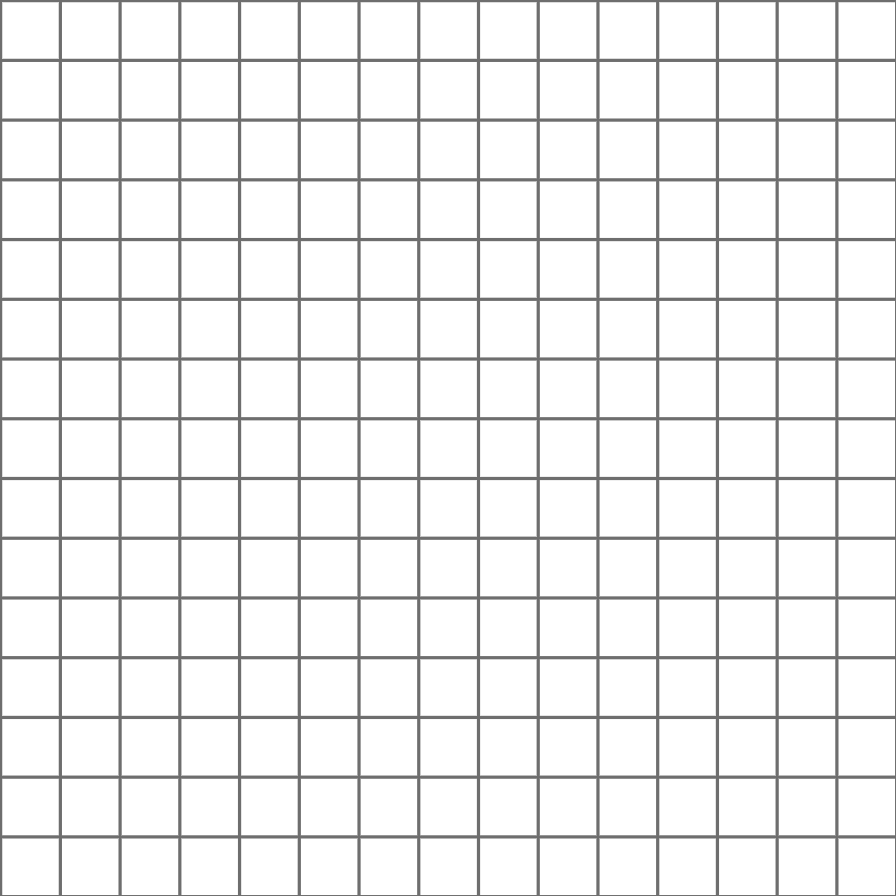
Write a three.js fragment shader that draws this pattern.

```glsl
// Plain square grid of thin grey lines on white paper.
#define CELLS 15.0
#define LINE_WIDTH 0.0036
#define GRID_SHIFT vec2(0.0007, -0.0007)
#define PAPER_COLOR vec3(1.0)
#define LINE_COLOR vec3(0.43)

varying vec2 vUv;

// Share of the pixel covered by the nearest line, per axis.
vec2 lineCoverage(vec2 cellPos, float width) {
  vec2 distToLine = abs(fract(cellPos + 0.5) - 0.5);
  vec2 pixel = max(fwidth(cellPos), vec2(1e-5));
  vec2 from = max(distToLine - 0.5 * pixel, vec2(-0.5 * width));
  vec2 to = min(distToLine + 0.5 * pixel, vec2(0.5 * width));
  return clamp((to - from) / pixel, 0.0, 1.0);
}

void main() {
  vec2 cellPos = (vUv - GRID_SHIFT) * CELLS;
  vec2 coverage = lineCoverage(cellPos, LINE_WIDTH * CELLS);

  // Union of the vertical and horizontal lines
  float ink = max(coverage.x, coverage.y);
  gl_FragColor = vec4(mix(PAPER_COLOR, LINE_COLOR, ink), 1.0);
}
```
